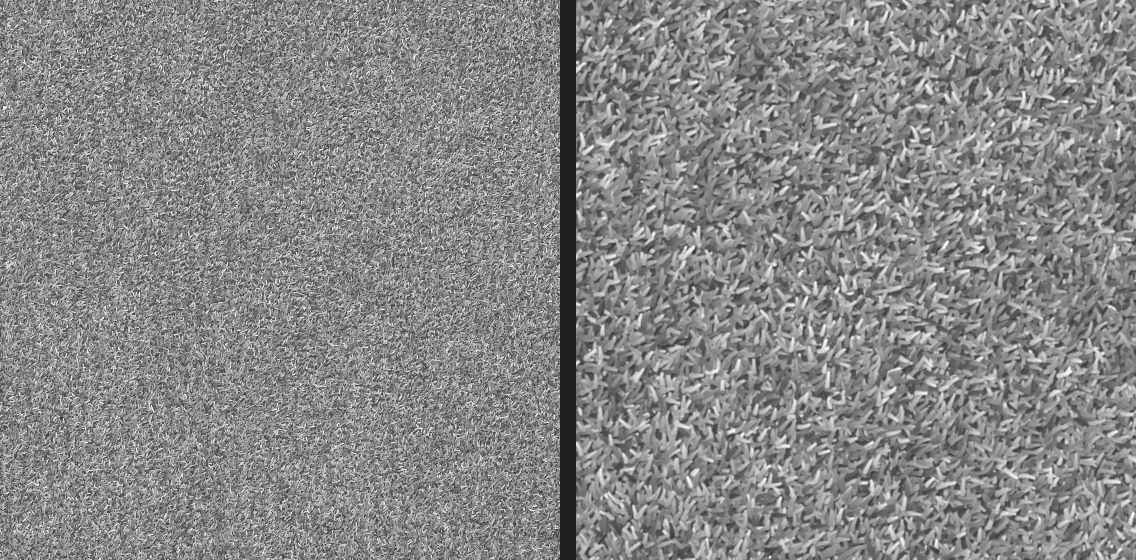
Left, the full canvas; right, a detail of the centre.
A three.js fragment shader for this texture:

```glsl
// Short-pile grey carpet: several layers of small, nearly straight fibres.
// Each layer is a jittered grid with one fibre per cell; fibres are painted
// over each other with a soft shadow, then faint broad mottling is added.

varying vec2 vUv;

const int LAYERS = 5;
const float CELLS = 138.0;          // grid cells across the canvas
const float HALF_WIDTH = 0.16;      // fibre sizes, in cells
const float MIN_HALF_LENGTH = 0.26;
const float MAX_HALF_LENGTH = 0.58;
const float SOFTNESS = 0.12;
const float GAP_TONE = 0.32;
const float DARK_FIBRE = 0.27;
const float LIGHT_FIBRE = 0.97;
const float SHADOW_STRENGTH = 0.17;

float hash(vec2 p) {
  return fract(sin(dot(p, vec2(127.1, 311.7))) * 43758.5);
}

float valueNoise(vec2 p) {
  vec2 cell = floor(p);
  vec2 f = fract(p);
  f = f * f * (3.0 - 2.0 * f);
  float low = mix(hash(cell), hash(cell + vec2(1.0, 0.0)), f.x);
  float high = mix(hash(cell + vec2(0.0, 1.0)), hash(cell + vec2(1.0)), f.x);
  return mix(low, high, f.y);
}

vec2 rotate(vec2 p, float angle) {
  float c = cos(angle);
  float s = sin(angle);
  return vec2(c * p.x + s * p.y, c * p.y - s * p.x);
}

// Distance to a segment along x, bowed sideways by bend.
float fibreDistance(vec2 p, float halfLength, float bend) {
  p.y += bend * p.x * p.x;
  p.x -= clamp(p.x, -halfLength, halfLength);
  return length(p);
}

float coverage(float dist, float radius, float softness) {
  return 1.0 - smoothstep(radius - softness, radius + softness, dist);
}

// Paints the fibre that belongs to one cell over the given tone.
float paintFibre(float tone, vec2 p, vec2 cell, float layer) {
  vec2 seed = cell + layer * vec2(17.3, 41.9);
  vec2 jitter = vec2(hash(seed + 3.1), hash(seed + 7.7)) - 0.5;
  vec2 center = cell + 0.5 + 0.8 * jitter;

  // Neighbouring fibres share a loose lean.
  float lean = valueNoise(cell * 0.12 + layer * 5.0) - 0.5;
  float angle = 1.0 + 1.8 * lean + 2.3 * (hash(seed + 13.3) - 0.5);
  float halfLength = mix(MIN_HALF_LENGTH, MAX_HALF_LENGTH, hash(seed + 19.7));
  float bend = 0.5 * (hash(seed + 23.9) - 0.5);

  // The radius tapers towards the tip.
  vec2 local = rotate(p - center, angle);
  float along = clamp(local.x / halfLength, -1.0, 1.0);
  float radius = HALF_WIDTH * (1.0 - 0.25 * along);
  float dist = fibreDistance(local, halfLength, bend);
  vec2 shadowPoint = rotate(p - center + vec2(-0.1, 0.14), angle);
  float shadowDist = fibreDistance(shadowPoint, halfLength, bend);
  tone *= 1.0 - SHADOW_STRENGTH * coverage(shadowDist, HALF_WIDTH, 0.15);

  // Two hashes make middle greys the commonest; tips are a little lighter.
  float shade = 0.5 * (hash(seed + 31.1) + hash(seed + 37.3));
  float fibre = mix(DARK_FIBRE, LIGHT_FIBRE, shade);
  fibre *= 1.0 + 0.1 * along;
  return mix(tone, fibre, coverage(dist, radius, SOFTNESS));
}

float paintLayer(float tone, vec2 uv, float layer) {
  vec2 p = uv * CELLS + layer * vec2(0.37, 0.61);
  vec2 home = floor(p);
  for (int y = -1; y <= 1; y++) {
    for (int x = -1; x <= 1; x++) {
      tone = paintFibre(tone, p, home + vec2(float(x), float(y)), layer);
    }
  }
  return tone;
}

void main() {
  float tone = GAP_TONE;
  for (int i = 0; i < LAYERS; i++) {
    tone = paintLayer(tone, vUv, float(i));
  }

  // Broad, faint wear in the pile.
  float mottling = 0.5 * valueNoise(vUv * 9.0) + 0.5 * valueNoise(vUv * 28.0 + 4.0);
  tone *= 1.0 + 0.1 * (mottling - 0.5);

  gl_FragColor = vec4(vec3(clamp(tone, 0.0, 1.0)), 1.0);
}
```
